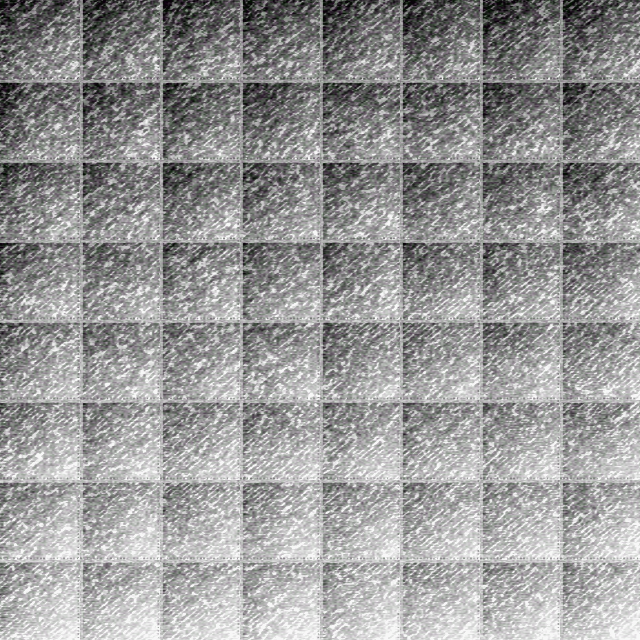
Give the GLSL for this pattern, as a WebGL 2 fragment shader.

```glsl
#version 300 es
precision highp float;

uniform vec2 u_resolution;
out vec4 outColor;

float hash(vec2 p) {
    return fract(sin(dot(p, vec2(127.1, 311.7))) * 43758.5);
}

float noise(vec2 p) {
    vec2 i = floor(p), f = fract(p);
    f = f * f * (3.0 - 2.0 * f);
    return mix(mix(hash(i), hash(i + vec2(1.0, 0.0)), f.x),
               mix(hash(i + vec2(0.0, 1.0)), hash(i + vec2(1.0, 1.0)), f.x), f.y);
}

// Soft band around a centre line
float band(float x, float centre, float halfWidth, float soft) {
    return 1.0 - smoothstep(halfWidth - soft, halfWidth + soft, abs(x - centre));
}

// Evenly spaced dots, irregular in strength
float beads(float t, float seed) {
    float strength = 0.2 + 0.8 * hash(vec2(floor(t * 24.0), seed));
    return strength * smoothstep(0.3, 0.7, 0.5 + 0.5 * sin(t * 24.0 * 6.2832));
}

void main() {
    vec2 uv = gl_FragCoord.xy / u_resolution;
    vec2 grid = vec2(uv.x, 1.0 - uv.y) * 8.0;
    vec2 cell = floor(grid);
    vec2 f = fract(grid);
    float soft = 6.0 / u_resolution.y;
    vec2 seed = cell * 37.0 + 5.0;

    // Tile gradient, brightening down the canvas
    float slope = 0.42 * f.x + 0.58 * f.y;
    float wobble = noise(f * 2.5 + seed) - 0.5;
    float tone = 0.09 + 0.059 * cell.y + (0.60 - 0.018 * cell.y) * slope + 0.05 * wobble;

    // Slanted hatching with fine grain
    vec2 slant = vec2(dot(f, vec2(0.78, -0.62)), dot(f, vec2(0.62, 0.78)));
    float strokes = noise(slant * vec2(4.0, 24.0) + seed) - 0.5;
    float dashes = noise(slant * vec2(17.0, 40.0) + seed + 71.0);
    float grain = noise(f * vec2(36.0, 60.0) + seed + 19.0) - 0.5;
    float contrast = mix(1.0, 0.5, smoothstep(0.55, 0.95, tone));
    tone += contrast * (0.16 * strokes + 0.26 * (dashes - 0.5) + 0.30 * grain);

    // Pale flecks
    float flecks = smoothstep(0.62, 0.80, dashes + 0.3 * grain);
    tone += 0.15 * flecks * contrast;

    // Ragged ticks along the left and top of each tile
    float ticks = beads(f.y, cell.x + 3.0) * (1.0 - smoothstep(0.04, 0.13, f.x));
    ticks += 0.5 * beads(f.x, cell.y + 9.0) * (1.0 - smoothstep(0.03, 0.08, f.y));
    tone -= 0.14 * ticks;

    // Pale grid lines between tiles
    vec2 inner = step(0.5, cell);
    float line = max(inner.x * band(f.x, 0.012, 0.024, soft),
                     inner.y * band(f.y, 0.012, 0.024, soft));
    float lineTone = 0.67 + 0.02 * cell.y + 0.25 * grain;
    tone = mix(tone, lineTone, 0.85 * line);

    // Dark dotted edge beside the lines
    vec2 before = step(cell, vec2(6.5));
    float dots = before.x * band(f.x, 0.98, 0.011, soft) * beads(f.y, cell.x + 41.0);
    dots = max(dots, before.y * band(f.y, 0.98, 0.011, soft) * beads(f.x, cell.y + 57.0));
    tone = mix(tone, 0.25 + 0.03 * cell.y, 0.7 * dots);

    // Faint green and violet tint
    float tint = noise(f * vec2(30.0, 42.0) + seed + 133.0) - 0.5;
    tone = clamp(tone, 0.03, 0.97);
    vec3 color = tone + vec3(-0.05, 0.09, -0.06) * tint * (1.0 - tone * tone);
    outColor = vec4(clamp(color, 0.0, 1.0), 1.0);
}
```
